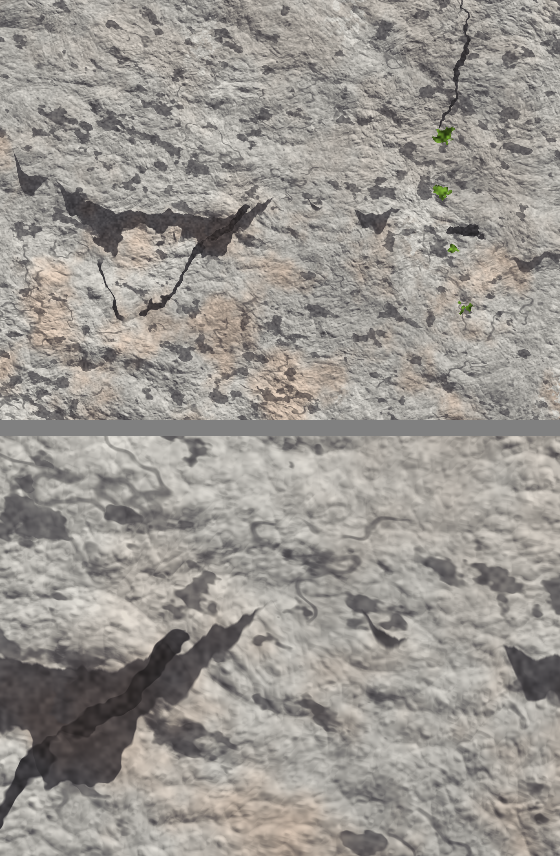
Top: the whole. Bottom: its middle third, enlarged.
Reproduce this texture procedurally as a WebGL 1 fragment shader.

```glsl
precision highp float;
uniform vec2 u_resolution;

#define SUN vec2(0.42, 0.91)
#define ROCK_SCALE 7.0
#define RELIEF 0.024
#define SUN_SLOPE 6.0
#define BRIGHTNESS 0.655
#define GRAIN 0.2
#define SOFT 0.0028
#define SHADE_TINT vec3(1.0, 0.97, 1.02)
#define LIT_TINT vec3(1.014, 1.0, 0.968)
#define RUST_TINT vec3(1.07, 0.97, 0.9)
#define LEAF vec3(0.36, 0.5, 0.16)

float hash(vec2 p) {
  vec3 q = fract(p.xyx * 0.1031);
  q += dot(q, q.yzx + 33.33);
  return fract((q.x + q.y) * q.z);
}

float noise(vec2 p) {
  vec2 i = floor(p), f = fract(p);
  f = f * f * (3.0 - 2.0 * f);
  return mix(mix(hash(i), hash(i + vec2(1.0, 0.0)), f.x),
             mix(hash(i + vec2(0.0, 1.0)), hash(i + 1.0), f.x), f.y);
}

float fbm(vec2 p) {
  float sum = 0.0, amp = 0.5;
  for (int i = 0; i < 4; i++) {
    sum += amp * noise(p);
    p = mat2(0.8, 0.6, -0.6, 0.8) * p * 2.07 + 17.3;
    amp *= 0.5;
  }
  return sum / 0.9375;
}

// Creased lumps of stone, crumbling into small chips
float height(vec2 p) {
  vec2 q = mat2(0.97, 0.22, -0.22, 0.97) * p * vec2(0.85, 1.15) * ROCK_SCALE + 40.0;
  q += 0.25 * vec2(noise(q * 1.3 + 5.0), noise(q * 1.3 + 31.0));
  float sum = 0.0, amp = 0.42;
  for (int i = 0; i < 6; i++) {
    float n = noise(q);
    sum += amp * mix(n, abs(2.0 * n - 1.0), 0.55);
    q = mat2(0.8, 0.6, -0.6, 0.8) * q * 2.07 + 9.7;
    amp *= 0.54;
  }
  return sum;
}

float castShadow(vec2 p, float h) {
  float blocked = 0.0, reach = 0.004;
  for (int i = 0; i < 7; i++) {
    blocked = max(blocked, height(p + SUN * reach) - h - SUN_SLOPE * reach);
    reach *= 1.4;
  }
  return smoothstep(0.0, 0.045, blocked);
}

float ledgeLine(float x) {
  float y = 0.49 + 0.11 * (1.0 - smoothstep(0.05, 0.3, x));
  y += 0.08 * (1.0 - smoothstep(0.01, 0.06, x));
  float hump = (x - 0.66) / 0.09;
  y += 0.035 * exp(-hump * hump) - 0.1 * smoothstep(1.0, 1.28, x);
  return y + 0.05 * (fbm(vec2(x * 17.0, 3.0)) - 0.5) + 0.012 * (fbm(vec2(x * 75.0, 9.0)) - 0.5);
}

float ledgeShadow(vec2 p, float below) {
  float depth = 0.06 * smoothstep(0.16, 0.3, p.x) * (1.0 - smoothstep(0.5, 0.66, p.x));
  depth += 0.05 * smoothstep(0.45, 0.85, noise(vec2(p.x * 16.0, 8.0)));
  depth *= 0.2 + 1.5 * fbm(p * 24.0);
  return smoothstep(0.0, SOFT, below) * (1.0 - smoothstep(depth - SOFT, depth + SOFT, below));
}

float seam(vec2 p, vec2 a, vec2 b, float width) {
  vec2 ab = b - a;
  float t = clamp(dot(p - a, ab) / dot(ab, ab), 0.0, 1.0);
  float w = width * (1.0 - 0.7 * t) * (1.8 * fbm(p * 26.0) - 0.45);
  return 1.0 - smoothstep(w, w + SOFT, length(p - a - ab * t));
}

float fractures(vec2 p) {
  vec2 q = p + 0.075 * (vec2(fbm(p * 17.0), fbm(p * 17.0 + 50.0)) - 0.5);
  float dark = seam(q, vec2(0.585, 0.505), vec2(0.33, 0.24), 0.016);
  dark = max(dark, seam(q, vec2(1.125, 0.88), vec2(1.09, 1.02), 0.008));
  dark = max(dark, seam(q, vec2(1.125, 0.88), vec2(1.05, 0.71), 0.009));
  // Broken rim of the loose slab, then the hollow under the ledge
  vec2 slab = q - vec2(0.355, 0.345);
  float rim = abs(length(slab) - 0.11) - 0.009 * noise(p * 30.0);
  float side = smoothstep(0.02, 0.07, -slab.x) * (1.0 - smoothstep(0.0, 0.05, slab.y));
  dark = max(dark, side * (1.0 - smoothstep(0.0, SOFT, rim)));
  float hollow = length((q - vec2(1.105, 0.45)) * vec2(0.5, 1.0)) + 0.04 * (fbm(p * 35.0) - 0.5);
  return max(dark, 1.0 - smoothstep(0.02, 0.02 + SOFT, hollow));
}

// Short crevices and chipped pits, gathered where the stone is rough
float pits(vec2 p, float rough) {
  vec2 q = mat2(0.94, 0.34, -0.34, 0.94) * p;
  float crevice = 1.0 - smoothstep(0.004, 0.022, abs(fbm(q * vec2(8.0, 13.0) + 60.0) - 0.5));
  crevice *= smoothstep(0.5, 0.58, fbm(p * 15.0 + 33.0));
  float chip = smoothstep(0.64, 0.7, fbm(q * vec2(26.0, 40.0) + 20.0) + 0.16 * (rough - 1.0));
  return max(0.75 * crevice, chip);
}

void main() {
  vec2 p = gl_FragCoord.xy / u_resolution.y;
  float h = height(p);
  float slope = (h - height(p + SUN * SOFT)) / SOFT;
  float below = ledgeLine(p.x) - p.y;
  float under = smoothstep(-0.02, 0.03, below);
  float rough = 0.35 + 1.15 * fbm(p * 4.0 + 12.0) + 0.12 * under;
  float patches = fbm(p * 3.5 + 70.0) - 0.5;
  float grain = noise(p * 230.0) * 0.6 + noise(p * 110.0 + 8.0) * 0.4 - 0.5;

  // Sunlit faces flatten out, faces turned away fall off faster
  float lit = RELIEF * rough * slope;
  lit = lit > 0.0 ? lit / (1.0 + 3.5 * lit) : max(lit, -0.36);
  float value = BRIGHTNESS + lit + 0.2 * patches + GRAIN * grain;
  value = mix(value, 0.32 + 0.2 * grain, 0.85 * castShadow(p, h));
  value = mix(value, 0.3 + 0.2 * grain, 0.75 * pits(p, rough));

  // Pale lichen in broken, upright streaks
  float lichen = smoothstep(0.55, 0.72, fbm(p * vec2(6.0, 2.5) + 25.0));
  lichen *= smoothstep(0.48, 0.6, fbm(p * 65.0));
  value += 0.1 * lichen;

  value = mix(value, 0.27 + 0.2 * (h - 0.4) + 0.15 * grain, 0.92 * ledgeShadow(p, below));
  value = mix(value, 0.18 + 0.15 * grain, 0.9 * fractures(p));
  value = clamp(value, 0.13, 0.87);

  vec3 color = value * mix(SHADE_TINT, LIT_TINT, smoothstep(0.2, 0.6, value));
  float rust = smoothstep(0.42, 0.75, fbm(p * 9.0 + 90.0)) * (0.2 + 0.6 * under);
  color *= mix(vec3(1.0), RUST_TINT, rust * (1.0 - lichen));

  // Small plants rooted down the right-hand fissure
  for (int i = 0; i < 4; i++) {
    float k = float(i);
    vec2 root = vec2(1.05 + 0.005 * k * k + 0.02 * (hash(vec2(k, 4.0)) - 0.5), 0.68 - 0.138 * k);
    float size = 0.02 - 0.003 * k;
    float edge = length((p - root) * vec2(0.9, 1.1)) + 0.045 * (fbm(p * 75.0) - 0.5);
    float leaf = 1.0 - smoothstep(size - SOFT, size, edge);
    color = mix(color, LEAF * (0.3 + 1.2 * noise(p * 150.0)), leaf);
  }
  gl_FragColor = vec4(color, 1.0);
}
```
